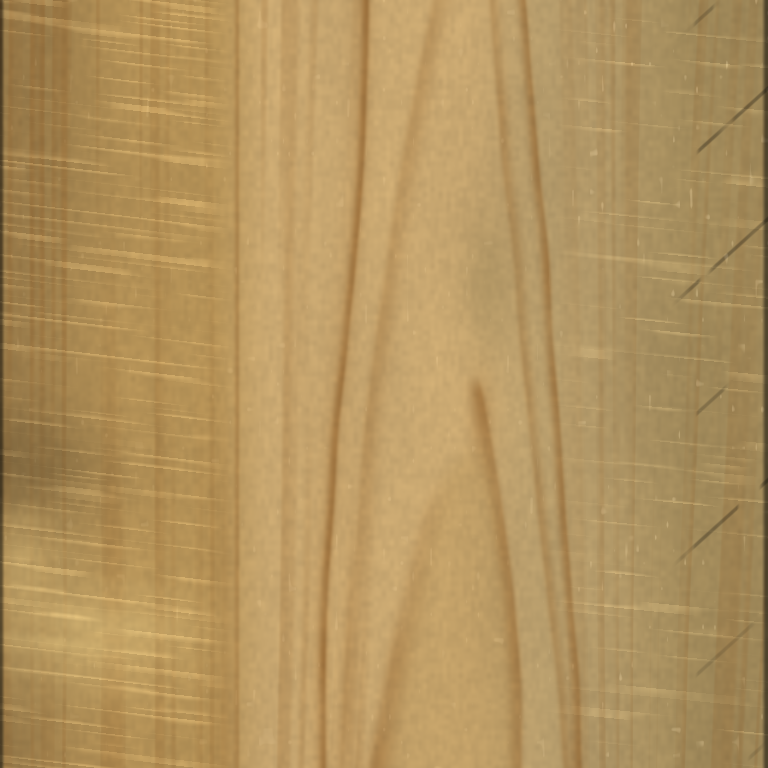
A WebGL 1 fragment shader for this texture:

```glsl
precision highp float;
// Sawn pine board: straight grain at the sides, a cathedral figure in the middle, fine saw marks.
uniform vec2 u_resolution;

const vec3 PALE = vec3(0.785, 0.655, 0.440);
const vec3 GOLD = vec3(0.700, 0.565, 0.335);
const vec3 BROWN = vec3(0.590, 0.475, 0.285);
const vec3 OLIVE = vec3(0.625, 0.535, 0.350);
const vec3 GREY_TAN = vec3(0.705, 0.605, 0.415);
const vec3 RESIN = vec3(0.560, 0.375, 0.170);
const vec3 GLOW = vec3(0.850, 0.730, 0.470);

float hash(vec2 p) {
  vec3 q = fract(vec3(p.xyx) * 0.1031);
  q += dot(q, q.yzx + 33.33);
  return fract((q.x + q.y) * q.z);
}

float noise(vec2 p) {
  vec2 i = floor(p), f = fract(p);
  f = f * f * (3.0 - 2.0 * f);
  return mix(mix(hash(i), hash(i + vec2(1.0, 0.0)), f.x),
             mix(hash(i + vec2(0.0, 1.0)), hash(i + vec2(1.0, 1.0)), f.x), f.y);
}

// Ring line with a separate softness on each side.
float vein(float d, float left, float right) {
  float w = d < 0.0 ? left : right;
  return exp(-d * d / (w * w));
}

float blob(vec2 p, vec2 centre, vec2 size) {
  vec2 q = (p - centre) / size;
  return exp(-dot(q, q));
}

// Broad colour zones from the left edge to the right edge.
vec3 boardColour(float x) {
  vec3 c = mix(BROWN, GOLD, smoothstep(0.0, 0.19, x));
  c = mix(c, PALE, smoothstep(0.27, 0.36, x));
  c = mix(c, GREY_TAN, smoothstep(0.60, 0.73, x));
  return mix(c, OLIVE, smoothstep(0.74, 0.92, x));
}

// Fine growth rings; they lean with the figure near the middle.
float fineRings(vec2 p, float frequency) {
  float lean = 0.05 * smoothstep(0.29, 0.46, p.x) - 0.08 * smoothstep(0.92, 0.72, p.x) * step(0.6, p.x);
  float x = p.x + lean * (1.0 - p.y) + 0.003 * noise(vec2(p.y * 5.0, p.x * 9.0));
  float ring = noise(vec2(x * frequency, p.y * 0.8));
  return smoothstep(0.50, 0.95, ring);
}

// Long thin streaks left by the saw, tilted by a slope.
float sawMarks(vec2 p, float slope, float density, float threshold) {
  float y = p.y + slope * p.x;
  return smoothstep(threshold, 1.0, noise(vec2(p.x * 9.0 + 40.0 * hash(vec2(floor(y * density), 3.0)), y * density)));
}

// Broken diagonal cuts, evenly spaced along the right edge.
float diagonalCuts(vec2 p) {
  float t = (p.y - 0.9 * (p.x - 0.95) - 0.16) / 0.17;
  float d = abs(fract(t + 0.5) - 0.5) * 0.17;
  float strength = 0.3 + 0.7 * hash(vec2(floor(t + 0.5), 8.0));
  float broken = smoothstep(0.2, 0.55, noise(p * vec2(60.0, 9.0)));
  return smoothstep(0.005, 0.001, d) * smoothstep(0.87, 0.91, p.x) * strength * broken;
}

// Long veins that run the full height, and the pointed arch between them.
vec3 addFigure(vec3 c, vec2 p) {
  float u = 1.0 - p.y;
  float x = p.x + 0.007 * (noise(vec2(p.y * 9.0, p.x * 5.0)) - 0.5);
  float ragged = 0.65 + 0.35 * noise(vec2(p.x * 40.0, p.y * 14.0));

  float dark = x - 0.478 + 0.054 * smoothstep(0.0, 0.9, u);
  float soft = x - 0.567 + 0.2 * u - 0.085 * u * u;
  float inner = x - 0.638 - 0.1 * u;
  float outer = x - 0.680 - 0.1 * u + 0.025 * u * u;
  c = mix(c, RESIN, 0.70 * ragged * vein(dark, 0.007, 0.004));
  c = mix(c, RESIN, 0.16 * vein(dark, 0.022, 0.012));
  c = mix(c, RESIN, 0.34 * ragged * vein(soft, 0.007, 0.016));
  c = mix(c, RESIN, 0.38 * ragged * vein(inner, 0.005, 0.009));
  c = mix(c, RESIN, 0.62 * ragged * vein(outer, 0.008, 0.004));

  float t = max(0.43 - p.y, 0.002);
  float slope = 0.1 / sqrt(t);
  float leftLeg = (x - 0.622 + 0.2 * sqrt(t)) / sqrt(1.0 + slope * slope);
  float s = 0.51 - p.y;
  float rightLeg = x - 0.622 - 0.2 * s + 0.18 * s * s;
  float belowTip = smoothstep(-0.005, 0.025, s);
  float belowArch = smoothstep(0.40, 0.32, p.y);
  float inside = smoothstep(-0.01, 0.02, leftLeg) * smoothstep(0.005, -0.01, rightLeg) * smoothstep(0.45, 0.38, p.y);
  c = mix(c, GOLD, 0.35 * inside);
  c = mix(c, RESIN, mix(0.22, 0.52, smoothstep(0.35, 0.0, p.y)) * belowArch * ragged * vein(leftLeg, 0.010, 0.018));
  c = mix(c, RESIN, 0.58 * belowTip * ragged * vein(rightLeg, 0.012, 0.005));
  return mix(c, RESIN, 0.30 * blob(p, vec2(0.627, 0.455), vec2(0.016, 0.055)));
}

void main() {
  vec2 p = gl_FragCoord.xy / u_resolution;
  float leftSide = smoothstep(0.31, 0.25, p.x);
  float rightSide = smoothstep(0.70, 0.82, p.x);
  float middle = smoothstep(0.45, 0.49, p.x) * smoothstep(0.74, 0.68, p.x);

  // Base colour, rings and figure
  vec3 c = boardColour(p.x);
  c *= 0.97 + 0.06 * noise(p * vec2(14.0, 4.0));
  float rings = mix(fineRings(p, 75.0), fineRings(p, 140.0), max(leftSide, rightSide));
  float brownEdge = smoothstep(0.14, 0.04, p.x) * smoothstep(0.45, 0.6, p.y);
  c = mix(c, RESIN, rings * (1.0 - middle) * (0.25 + 0.18 * brownEdge));
  c = mix(c, RESIN, 0.35 * vein(p.x - 0.309, 0.004, 0.003));
  c = addFigure(c, p);
  c = mix(c, OLIVE, 0.45 * blob(p, vec2(0.635, 0.63), vec2(0.035, 0.09)));

  // Shade and sheen at the lower left
  c *= 1.0 - 0.16 * blob(p, vec2(0.0, 0.39), vec2(0.16, 0.07));
  float streaks = 0.55 + 0.45 * noise(vec2(p.x * 5.0, (p.y + 0.12 * p.x) * 70.0));
  float sheen = blob(p, vec2(0.11, 0.17), vec2(0.13, 0.07)) + 0.7 * blob(p, vec2(0.03, 0.28), vec2(0.06, 0.07));
  c = mix(c, GLOW, min(0.8 * sheen * streaks, 0.85));

  // Saw marks, cuts and fibre specks
  float marks = leftSide * sawMarks(p, 0.12, 130.0, 0.60) + rightSide * sawMarks(p, 0.10, 90.0, 0.74);
  c += vec3(0.11, 0.10, 0.075) * marks;
  c *= 1.0 - 0.30 * diagonalCuts(p);
  float fibre = noise(p * vec2(190.0, 75.0)) + noise(p * vec2(110.0, 150.0)) - 1.0;
  c *= 1.0 + 0.045 * fibre;
  c += 0.10 * smoothstep(0.90, 1.0, noise(p * vec2(130.0, 60.0) + 17.0)) * (0.4 + 0.6 * rightSide);

  // Shadowed board edges
  float edge = smoothstep(0.007, 0.001, p.x) + smoothstep(0.991, 0.998, p.x);
  gl_FragColor = vec4(c * (1.0 - 0.5 * edge), 1.0);
}
```
